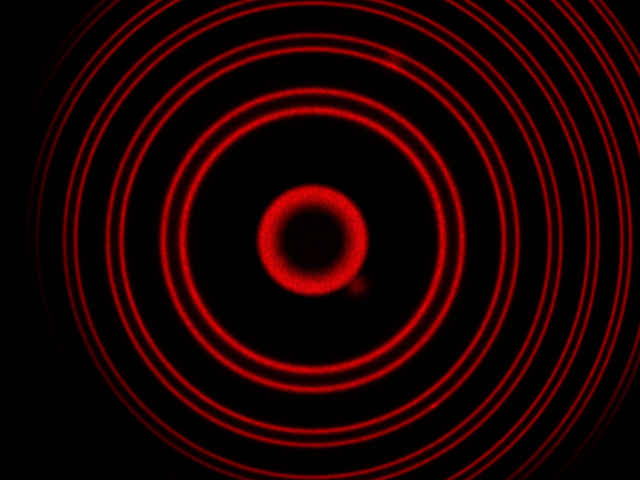
A Shadertoy shader for this background:

```glsl
// Red interference fringes: paired concentric rings around a soft glowing core.

const vec2 RING_CENTER = vec2(-0.0152, -0.0005);
const vec2 LIGHT_CENTER = vec2(0.097, 0.10);
const float FIRST_INNER = 0.0734;   // squared radius of the first inner ring
const float FIRST_OUTER = 0.0969;   // squared radius of its companion
const float ORDER_STEP = 0.0854;    // squared radius gained per order
const int ORDERS = 7;

float hash(vec2 cell) {
    vec3 q = fract(vec3(cell.xyx) * 0.1031);
    q += dot(q, q.yzx + 33.33);
    return fract((q.x + q.y) * q.z);
}

float valueNoise(vec2 p) {
    vec2 cell = floor(p);
    vec2 f = fract(p);
    f = f * f * (3.0 - 2.0 * f);
    float low = mix(hash(cell), hash(cell + vec2(1.0, 0.0)), f.x);
    float high = mix(hash(cell + vec2(0.0, 1.0)), hash(cell + vec2(1.0)), f.x);
    return mix(low, high, f.y);
}

float gaussian(float x, float width) {
    float t = x / width;
    return exp(-0.5 * t * t);
}

// One thin ring; lines get narrower as the radius grows
float ringLine(float r, float radius) {
    float width = max(0.0033 / (2.0 * radius), 0.0029);
    return gaussian(r - radius, width);
}

// All ring pairs, with a faint haze inside each pair
float ringPairs(float r) {
    float light = 0.0;
    for (int i = 0; i < ORDERS; i++) {
        float offset = float(i) * ORDER_STEP;
        float inner = sqrt(FIRST_INNER + offset);
        float outer = sqrt(FIRST_OUTER + offset);
        float haze = gaussian(r - 0.5 * (inner + outer), 0.55 * (outer - inner));
        light += ringLine(r, inner) + 0.93 * ringLine(r, outer) + 0.10 * haze;
    }
    return light * mix(0.74, 0.53, smoothstep(0.27, 0.5, r));
}

// Broad central ring with a dark, speckled middle
float coreRing(float r, float grain) {
    float rim = smoothstep(0.052, 0.101, r) * (1.0 - smoothstep(0.104, 0.123, r));
    float middle = 0.05 * grain * (1.0 - smoothstep(0.05, 0.10, r));
    return 0.84 * rim + middle;
}

void mainImage(out vec4 fragColor, in vec2 fragCoord) {
    vec2 p = (fragCoord - 0.5 * iResolution.xy) / iResolution.y;
    float r = length(p - RING_CENTER);
    float grain = valueNoise(p * 210.0 + 300.0);

    // Rings dim towards the rim of the illuminated disc
    float rimLight = 1.0 - smoothstep(0.59, 0.735, length(p - LIGHT_CENTER));
    float light = ringPairs(r) * rimLight + coreRing(r, grain);

    // Small blemishes: a bulge on the core, a smudge and a fleck
    light += 0.38 * gaussian(length(p - vec2(0.076, -0.094)), 0.014)
           * smoothstep(0.105, 0.118, r);
    light += 0.28 * gaussian(length(p - vec2(0.153, 0.375)), 0.014);
    light += 0.30 * gaussian(length((p - vec2(0.238, -0.346)) * vec2(0.5, 1.0)), 0.0025);

    // Speckle
    light *= 0.86 + 0.26 * grain;
    light = min(light, 0.86);
    fragColor = vec4(light + 0.004, 0.018 * light, 0.022 * light, 1.0);
}
```
